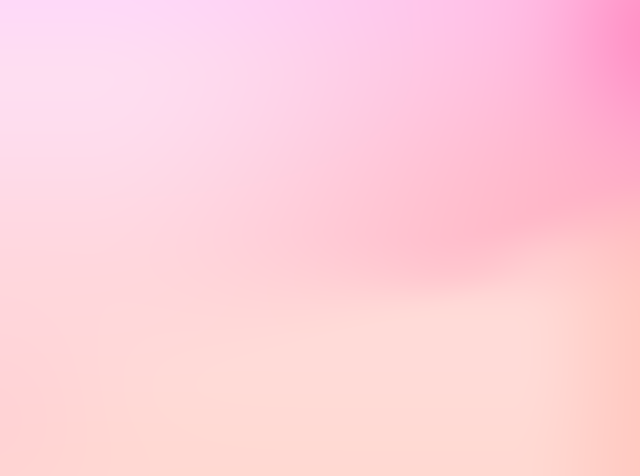
A WebGL 1 fragment shader for this background:

```glsl
precision highp float;

uniform vec2 u_resolution;

const vec3 LILAC = vec3(0.995, 0.85, 0.975);
const vec3 PALE = vec3(0.995, 0.87, 0.945);
const vec3 BLUSH = vec3(1.0, 0.842, 0.868);
const vec3 ORCHID = vec3(1.0, 0.735, 0.895);
const vec3 ROSE = vec3(1.0, 0.705, 0.77);
const vec3 HOT_PINK = vec3(1.0, 0.565, 0.77);
const vec3 CREAM = vec3(1.0, 0.86, 0.846);
const vec3 PEACH = vec3(1.0, 0.852, 0.825);
const vec3 CORAL = vec3(1.0, 0.785, 0.755);
const vec3 SHELL = vec3(1.0, 0.82, 0.83);

// Soft elliptical falloff, 1 at the centre.
float glow(vec2 p, vec2 center, vec2 radius) {
  vec2 d = (p - center) / radius;
  return exp(-dot(d, d));
}

// Height of the boundary between the pink sky and the peach floor.
float horizon(float x) {
  float left = 1.0 - x;
  return 0.435 + 0.13 * smoothstep(0.65, 1.05, x) - 0.17 * left * left;
}

// Lilac to rose, with a hot corner at the upper right.
vec3 upperField(vec2 p) {
  vec3 cool = mix(BLUSH, PALE, smoothstep(0.38, 0.85, p.y));
  cool = mix(cool, LILAC, smoothstep(0.83, 1.03, p.y));
  vec3 warm = mix(ROSE, ORCHID, smoothstep(0.5, 1.05, p.y));
  vec3 color = mix(cool, warm, smoothstep(0.13, 1.03, p.x));
  return mix(color, HOT_PINK, glow(p, vec2(1.04, 0.93), vec2(0.15, 0.25)));
}

// Cream to peach, darkening toward both sides and under the boundary.
vec3 lowerField(vec2 p) {
  vec3 color = mix(PEACH, CREAM, smoothstep(0.0, 0.25, p.y));
  color = mix(color, SHELL, 0.9 * glow(p, vec2(-0.03, 0.18), vec2(0.19, 0.3)));
  color = mix(color, CORAL, smoothstep(0.8, 1.04, p.x));
  color = mix(color, ROSE, 0.5 * glow(p, vec2(1.02, 0.53), vec2(0.22, 0.1)));
  return mix(color, ROSE, 0.3 * glow(p, vec2(0.74, 0.43), vec2(0.16, 0.055)));
}

void main() {
  vec2 p = gl_FragCoord.xy / u_resolution;

  // The boundary sharpens toward the right.
  float softness = mix(0.25, 0.075, smoothstep(0.0, 0.8, p.x));
  float edge = horizon(p.x);
  float sky = smoothstep(edge - softness, edge + softness, p.y);

  vec3 color = mix(lowerField(p), upperField(p), sky);
  gl_FragColor = vec4(color, 1.0);
}
```
